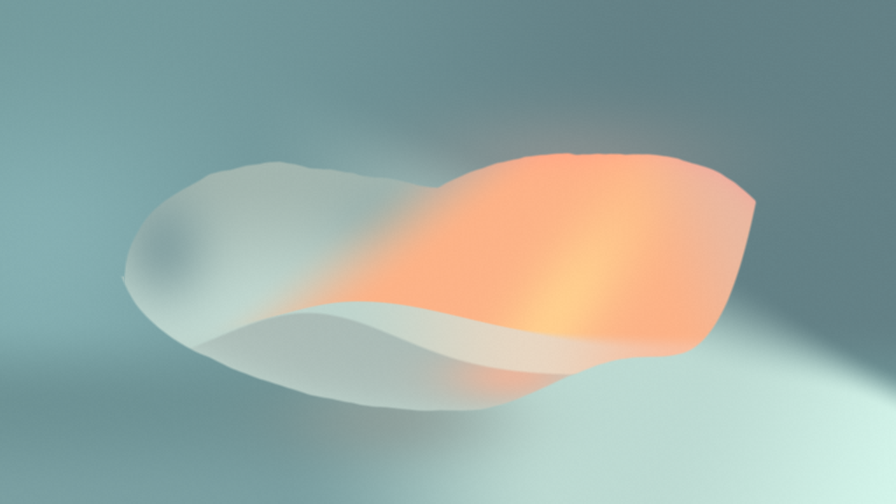
Write a Shadertoy shader that draws this background.

```glsl
// A thin translucent bowl, pale on the left and lit orange on the right, floats
// over a misty teal ground. Its outline, lip and fold are height curves over x;
// soft masks between the curves are filled with blended gradients.

const vec3 MIST_LEFT   = vec3(0.49, 0.655, 0.665);
const vec3 MIST_RIGHT  = vec3(0.39, 0.505, 0.525);
const vec3 GROUND_DARK = vec3(0.43, 0.575, 0.585);
const vec3 GROUND_LIT  = vec3(0.74, 0.855, 0.825);
const vec3 GROUND_PEAK = vec3(0.83, 0.96, 0.92);
const vec3 WARM_SHADE  = vec3(0.56, 0.60, 0.58);
const vec3 PALE        = vec3(0.76, 0.85, 0.82);
const vec3 PALE_SHADE  = vec3(0.49, 0.61, 0.62);
const vec3 ORANGE      = vec3(0.99, 0.70, 0.53);
const vec3 YELLOW      = vec3(1.00, 0.82, 0.56);
const vec3 BLUSH       = vec3(0.90, 0.73, 0.65);
const vec3 CREAM       = vec3(0.91, 0.84, 0.76);
const vec3 WALL        = vec3(0.67, 0.735, 0.715);
const float RIM_SOFT   = 0.0035;  // half width of the outline blur
const float RIM_WOBBLE = 0.005;   // height of the uneven rim
const float GRAIN      = 0.008;

float hash(vec2 p) {
    return fract(sin(dot(p, vec2(127.1, 311.7))) * 43758.5453);
}

float noise1(float x) {
    float i = floor(x), f = fract(x);
    return mix(hash(vec2(i, 3.0)), hash(vec2(i + 1.0, 3.0)), f * f * (3.0 - 2.0 * f));
}

float bell(float d, float width) {
    return exp(-d * d / (width * width));
}

float blob(vec2 p, vec2 center, vec2 size) {
    vec2 d = (p - center) / size;
    return exp(-dot(d, d));
}

// Coverage of d > 0, with a blur measured in canvas heights
float softMask(float d, float blur) {
    float slope = length(vec2(dFdx(d), dFdy(d))) * iResolution.y;
    float w = max(blur, 0.8 / iResolution.y) * max(slope, 0.001);
    return smoothstep(-w, w, d);
}

// Upper rim: round left lobe, straight descent, then the right lobe
float rimTop(float x) {
    float t = clamp((0.556 - x) / 0.308, 0.0, 1.0);
    float left = 0.45 + 0.227 * sqrt(1.0 - t * t) - 0.157 * max(x - 0.556, 0.0);
    float rise = 1.0 - clamp((x - 0.868) / 0.243, 0.0, 1.0);
    float fall = 5.63 * pow(max(x - 1.111, 0.0), 4.3);
    float right = 0.628 + 0.067 * (1.0 - rise * rise) - fall;
    return mix(left, right, smoothstep(0.855, 0.885, x));
}

float rimBottom(float x) {
    float d = max(0.86 - x, 0.0);
    float left = 0.525 * d * d + 0.052 * exp(-(x - 0.248) / 0.035);
    float right = 0.105 * smoothstep(0.92, 1.27, x)
                + 0.307 * pow(max(x - 1.27, 0.0) / 0.23, 3.6);
    return 0.186 + left + right;
}

float lipTop(float x) {
    return 0.32 + 0.082 * bell(x - 0.71, x < 0.71 ? 0.245 : 0.297);
}

float foldTop(float x) {
    return 0.255 + 0.124 * bell(x - 0.61, 0.255);
}

vec3 backdrop(vec2 p) {
    vec3 c = mix(MIST_LEFT, MIST_RIGHT, smoothstep(0.0, 1.35, p.x));
    c *= 1.0 - 0.07 * smoothstep(0.55, 1.0, p.y) * (1.0 - smoothstep(0.0, 0.9, p.x));
    c += 0.035 * blob(p, vec2(0.1, 0.5), vec2(0.28, 0.25));
    // Shadow floor on the left, light pool on the right
    float floorMask = 1.0 - smoothstep(0.20, 0.37, p.y);
    c = mix(c, GROUND_DARK + 0.05 * (1.0 - smoothstep(0.0, 0.2, p.y)), floorMask);
    float beam = 0.39 - 0.46 * (p.x - 1.435) - p.y;
    float width = mix(0.09, 0.035, smoothstep(1.35, 1.75, p.x));
    float pool = smoothstep(-width, width * 1.6, beam) * smoothstep(0.55, 1.12, p.x + 0.1 * p.y);
    vec3 lit = mix(GROUND_LIT, GROUND_PEAK, smoothstep(1.25, 1.85, p.x - 0.4 * p.y));
    c = mix(c, lit, pool);
    c = mix(c, WARM_SHADE, 0.65 * blob(p, vec2(0.78, 0.17), vec2(0.22, 0.085)));
    // Orange light spilling over the rim
    return c + vec3(0.13, 0.05, 0.03) * blob(p, vec2(1.13, 0.68), vec2(0.30, 0.10));
}

vec3 interior(vec2 p, float rimDepth) {
    vec3 pale = mix(PALE, PALE * 0.84, smoothstep(0.36, 0.66, p.y));
    pale = mix(pale, PALE_SHADE, 0.8 * blob(p, vec2(0.325, 0.51), vec2(0.09, 0.11)));
    pale = mix(pale, PALE_SHADE, 0.28 * blob(p, vec2(0.76, 0.56), vec2(0.11, 0.08)));
    vec3 warm = mix(ORANGE, YELLOW, 0.9 * bell(p.x - 1.09 - 0.61 * (p.y - 0.35), 0.10)
              * (1.0 - 0.75 * smoothstep(0.38, 0.68, p.y)));
    warm = mix(warm, BLUSH, 0.8 * smoothstep(1.27, 1.5, p.x + 0.35 * (p.y - 0.5)));
    warm += vec3(0.02, -0.04, 0.0) * exp(-max(rimDepth, 0.0) / 0.025);
    float across = p.x - 0.58 - 1.24 * (p.y - 0.395);
    return mix(pale, warm, smoothstep(-0.12, 0.16, across));
}

void mainImage(out vec4 fragColor, in vec2 fragCoord) {
    vec2 p = fragCoord / iResolution.xy * vec2(16.0 / 9.0, 1.0);
    float wobble = RIM_WOBBLE * (noise1(p.x * 26.0) - 0.5 + 0.4 * noise1(p.x * 70.0) - 0.2);
    float depth = rimTop(p.x) + wobble - p.y;
    float height = p.y - rimBottom(p.x) - wobble * 0.5;

    // Inside of the bowl, then the lip, then the outer front wall
    vec3 bowl = interior(p, depth);
    vec3 lip = mix(PALE * 0.98, CREAM, smoothstep(0.65, 1.08, p.x));
    lip = mix(lip, vec3(0.97, 0.75, 0.63), smoothstep(1.05, 1.35, p.x));
    float lipBlur = 0.003 + 0.016 * smoothstep(1.0, 1.25, p.x) + 0.015 * (1.0 - smoothstep(0.38, 0.56, p.x));
    bowl = mix(bowl, lip, softMask(lipTop(p.x) - p.y, lipBlur));
    vec3 wall = mix(WALL, PALE, 0.55 * exp(-max(height, 0.0) / 0.04));
    wall = mix(wall, vec3(0.95, 0.71, 0.60), 0.85 * blob(p, vec2(1.02, 0.255), vec2(0.13, 0.055)));
    bowl = mix(bowl, wall, softMask(foldTop(p.x) - p.y, 0.004));

    float cover = softMask(depth, RIM_SOFT) * softMask(height, RIM_SOFT);
    vec3 color = mix(backdrop(p), bowl, cover);
    color += GRAIN * (hash(floor(p * 288.0)) - 0.5);
    fragColor = vec4(color, 1.0);
}
```
